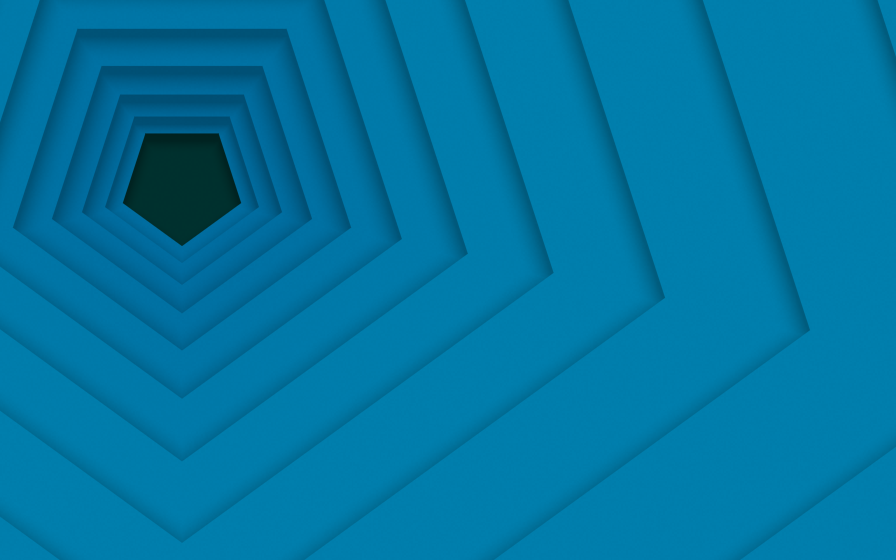
A WebGL 1 fragment shader for this background:

```glsl
precision highp float;
// Nested paper-cut pentagons in blue, receding to a dark opening.

uniform vec2 u_resolution;

const vec2 FOCUS = vec2(0.325, 0.661);    // point the frames shrink towards
const float HOLE_RADIUS = 0.1112;
const float GROWTH = 1.3;                 // size ratio of successive frames
const float LIFT = 0.0965;                // upward drift per unit of radius
const float APOTHEM = 0.80902;
const vec2 SHADOW_SHIFT = vec2(0.0, 0.014);
const float SHADOW_STRENGTH = 0.27;

const vec3 HOLE_COLOR = vec3(0.0, 0.19, 0.18);
const vec3 INNER_BLUE = vec3(0.0, 0.425, 0.625);
const vec3 OUTER_BLUE = vec3(0.0, 0.494, 0.675);

float hash(vec2 cell) {
  vec3 h = fract(vec3(cell.xyx) * 0.1031);
  h += dot(h, h.yzx + 33.33);
  return fract((h.x + h.y) * h.z);
}

// Signed distance to one slanted side of a pentagon.
float side(vec2 p, vec2 normal, float radius) {
  return dot(p, normal) - radius * (APOTHEM + LIFT * normal.y);
}

// Downward-pointing pentagon, negative inside.
float pentagon(vec2 p, float radius) {
  p.x = abs(p.x);
  float top = side(p, vec2(0.0, 1.0), radius);
  float upper = side(p, vec2(0.95106, 0.30902), radius);
  float lower = side(p, vec2(0.58779, -0.80902), radius);
  return max(top, max(upper, lower));
}

// Soft shade cast inside the opening of a frame.
float castShadow(vec2 p, float radius) {
  float width = min(0.05, 0.22 * radius);
  float depth = -pentagon(p + SHADOW_SHIFT, radius);
  float fade = clamp(1.0 - depth / width, 0.0, 1.0);
  return SHADOW_STRENGTH * fade * fade;
}

void main() {
  vec2 uv = gl_FragCoord.xy / u_resolution.y;
  vec2 p = uv - FOCUS;
  float pixel = 1.0 / u_resolution.y;

  // Stack the frames from the deepest to the nearest.
  vec3 color = HOLE_COLOR;
  float radius = HOLE_RADIUS;
  for (int i = 0; i < 13; i++) {
    vec3 paper = mix(INNER_BLUE, OUTER_BLUE, smoothstep(1.0, 7.0, float(i)));
    float cover = smoothstep(-0.7 * pixel, 0.7 * pixel, pentagon(p, radius));
    color *= 1.0 - castShadow(p, radius);
    color = mix(color, paper, cover);
    radius *= GROWTH;
  }

  // Faint paper grain.
  float grain = hash(floor(uv * 320.0)) - 0.5;
  color *= 1.0 + 0.015 * grain;

  gl_FragColor = vec4(color, 1.0);
}
```
